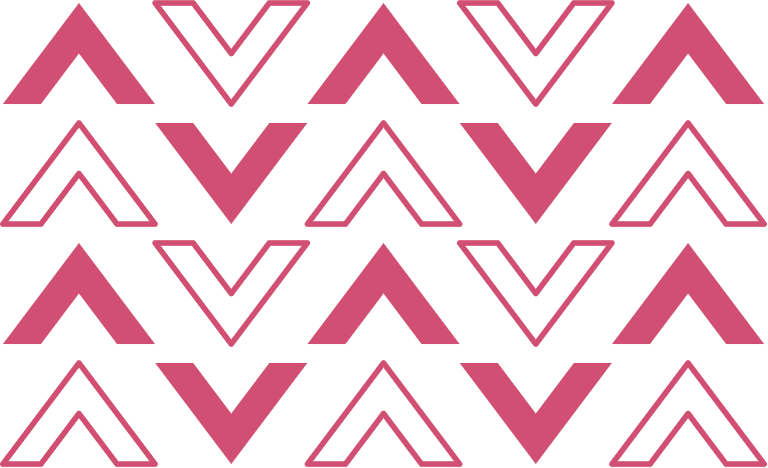
A Shadertoy shader for this pattern:

```glsl
// Five columns by four rows of thick chevrons on white: columns alternate
// up and down, while solid and outlined ones alternate like a checkerboard.
// Each is a mirrored signed distance; one unit is the pitch between rows.

float segmentDistance(vec2 p, vec2 a, vec2 b) {
    vec2 pa = p - a, ba = b - a;
    return length(pa - ba * clamp(dot(pa, ba) / dot(ba, ba), 0.0, 1.0));
}

// Signed distance to an upward chevron, negative inside
float chevronDistance(vec2 p) {
    const vec2 halfSize = vec2(0.634, 0.421);
    p.x = abs(p.x);
    vec2 foot = vec2(halfSize.x, -halfSize.y);
    vec2 heel = vec2(0.5 * halfSize.x, -halfSize.y);
    float d = segmentDistance(p, vec2(0.0, halfSize.y), foot);
    d = min(d, segmentDistance(p, foot, heel));
    d = min(d, segmentDistance(p, heel, vec2(0.0)));

    // Height above the inner slope, which runs parallel to the outer one
    float rise = p.y + p.x * 2.0 * halfSize.y / halfSize.x;
    bool inside = rise > 0.0 && rise < halfSize.y && p.y > -halfSize.y;
    return inside ? -d : d;
}

void mainImage(out vec4 fragColor, in vec2 fragCoord) {
    float pixel = 3.9 / iResolution.y;
    vec2 p = fragCoord * pixel;
    const vec2 pitch = vec2(1.269, 1.0);
    vec2 grid = (p - vec2(0.658, 0.454)) / pitch;
    vec2 cell = floor(grid + 0.5);

    // Outlines spill past their cells, so neighbouring columns count too
    float d = 1e3;
    for (float i = -1.0; i <= 1.0; i++) {
        float column = clamp(cell.x + i, 0.0, 4.0);
        vec2 local = (grid - vec2(column, cell.y)) * pitch;
        if (mod(column, 2.0) > 0.5) local.y = -local.y;
        float shape = chevronDistance(local);
        bool solid = mod(column + cell.y, 2.0) > 0.5;
        d = min(d, solid ? shape : abs(shape) - 0.0235);
    }

    float ink = clamp(0.5 - d / pixel, 0.0, 1.0);
    fragColor = vec4(mix(vec3(1.0), vec3(0.82, 0.31, 0.45), ink), 1.0);
}
```
